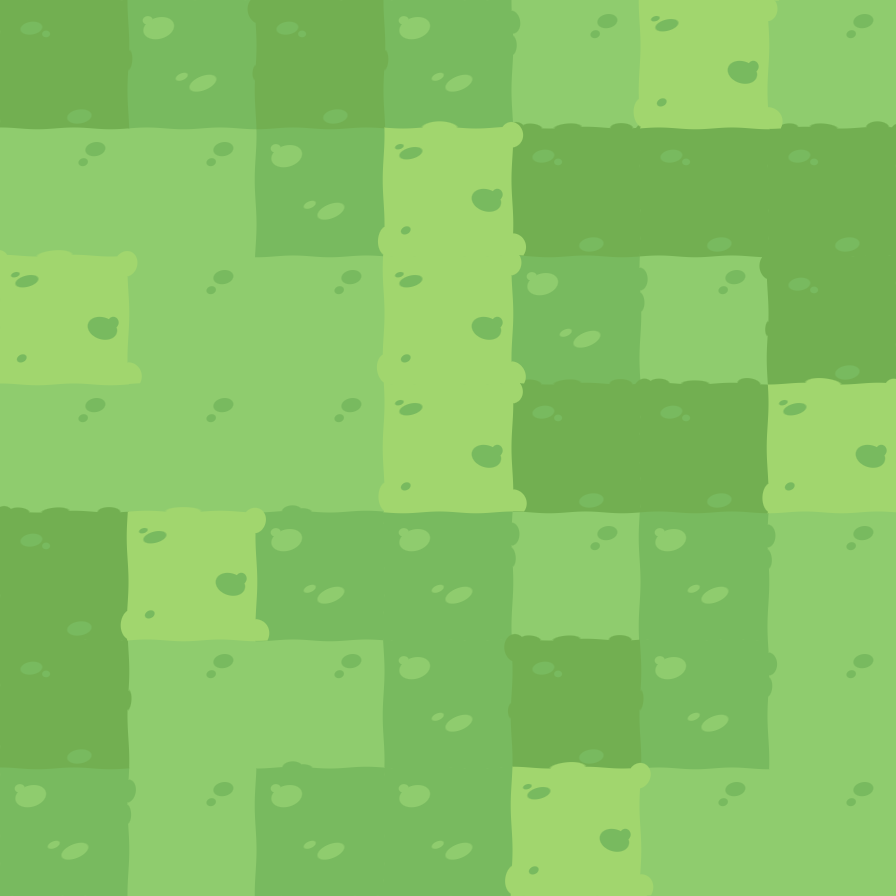
Write a Shadertoy shader that draws this pattern.

```glsl
// Seven by seven patchwork of grass tiles in four greens, each with its own spots.
// Every kind of tile is a wavy square with rounded tufts, merged with its like
// and painted in layers, so that the tufts of one kind spill over those below.

// Kinds in painting order: 0 pale, 1 meadow, 2 dark, 3 lime
const vec3 MEADOW = vec3(0.472, 0.728, 0.373);
const vec3 PALE = vec3(0.560, 0.800, 0.430);

float hash(vec2 cell) {
    vec3 h = fract(cell.xyx * vec3(0.1031, 0.1030, 0.0973));
    h += dot(h, h.yzx + 33.33);
    return fract((h.x + h.y) * h.z);
}

// Border tiles extend outward, so no foreign tile shows at the rim
int tileKind(vec2 cell) {
    float h = hash(clamp(cell, 0.0, 6.0) * 3.0 + 17.0);
    return h < 0.29 ? 0 : h < 0.65 ? 1 : h < 0.80 ? 2 : 3;
}

vec3 grassColour(int kind) {
    return kind == 0 ? PALE
         : kind == 1 ? MEADOW
         : kind == 2 ? vec3(0.447, 0.687, 0.318)
         : vec3(0.632, 0.838, 0.430);
}

// Approximate distance to an ellipse, sheared so that it rises to the right
float blob(vec2 p, vec2 centre, vec2 radius, float slope) {
    p -= centre;
    p.y += slope * p.x;
    return (length(p / radius) - 1.0) * min(radius.x, radius.y);
}

float tuft(vec2 p, float x, float y, float rx, float ry) {
    return blob(p, vec2(x, y), vec2(rx, ry), 0.0);
}

// Tile outline in local units, y pointing down
float tileShape(vec2 p, int kind) {
    vec2 edge = abs(p - 0.5) - 0.503;
    float d = max(edge.x, edge.y);
    if (kind == 1) {
        d = min(d, tuft(p, 1.00, 0.18, 0.065, 0.09));
        d = min(d, tuft(p, 0.99, 0.36, 0.040, 0.08));
        d = min(d, tuft(p, 0.28, 0.00, 0.080, 0.045));
        d = min(d, tuft(p, 0.37, 0.00, 0.065, 0.025));
    } else if (kind == 2) {
        d = min(d, tuft(p, 0.03, 0.07, 0.09, 0.11));
        d = min(d, tuft(p, 0.15, 0.00, 0.08, 0.035));
        d = min(d, tuft(p, 0.43, 0.00, 0.11, 0.035));
        d = min(d, tuft(p, 0.85, 0.00, 0.09, 0.045));
        d = min(d, tuft(p, 1.00, 0.47, 0.03, 0.08));
        d = min(d, tuft(p, 0.00, 0.56, 0.025, 0.06));
    } else if (kind == 3) {
        d = min(d, tuft(p, 0.43, 0.00, 0.14, 0.045));
        d = min(d, tuft(p, 0.99, 0.06, 0.09, 0.10));
        d = min(d, tuft(p, 0.03, 0.88, 0.08, 0.12));
        d = min(d, max(tuft(p, 1.00, 0.94, 0.11, 0.11), p.y - 1.0));
    }
    return d;
}

// Spots inside one tile
float spots(vec2 p, int kind) {
    float d;
    if (kind == 0) {
        d = blob(p, vec2(0.745, 0.165), vec2(0.078, 0.055), 0.1);
        d = min(d, blob(p, vec2(0.65, 0.267), vec2(0.037, 0.031), 0.1));
    } else if (kind == 1) {
        d = blob(p, vec2(0.24, 0.22), vec2(0.12, 0.085), 0.15);
        d = min(d, tuft(p, 0.155, 0.16, 0.040, 0.034));
        d = min(d, blob(p, vec2(0.42, 0.60), vec2(0.047, 0.028), 0.3));
        d = min(d, blob(p, vec2(0.585, 0.65), vec2(0.105, 0.058), 0.3));
    } else if (kind == 2) {
        d = blob(p, vec2(0.245, 0.22), vec2(0.085, 0.05), 0.1);
        d = min(d, tuft(p, 0.36, 0.265, 0.031, 0.026));
        d = min(d, blob(p, vec2(0.62, 0.91), vec2(0.095, 0.055), 0.1));
    } else {
        d = blob(p, vec2(0.21, 0.197), vec2(0.09, 0.045), 0.2);
        d = min(d, blob(p, vec2(0.12, 0.146), vec2(0.034, 0.02), 0.2));
        d = min(d, blob(p, vec2(0.80, 0.565), vec2(0.115, 0.088), -0.15));
        d = min(d, tuft(p, 0.885, 0.52, 0.042, 0.045));
        d = min(d, blob(p, vec2(0.17, 0.80), vec2(0.038, 0.031), 0.2));
    }
    return d;
}

void mainImage(out vec4 fragColor, in vec2 fragCoord) {
    float pixel = 7.0 / iResolution.y;
    vec2 p = vec2(fragCoord.x, iResolution.y - fragCoord.y) * pixel;
    vec2 wavy = p + 0.007 * sin(p.yx * vec2(9.0, 11.0) + 1.5);
    vec2 home = floor(p);
    int homeKind = tileKind(home);

    vec3 colour = PALE;
    for (int kind = 0; kind < 4; kind++) {
        // Merge the outlines of all nearby tiles of this kind
        float d = 1.0;
        for (int i = 0; i < 9; i++) {
            vec2 cell = home + vec2(i % 3 - 1, i / 3 - 1);
            if (tileKind(cell) == kind) d = min(d, tileShape(wavy - cell, kind));
        }
        colour = mix(colour, grassColour(kind), clamp(0.5 - d / pixel, 0.0, 1.0));

        if (kind == homeKind) {
            float spot = clamp(0.5 - spots(p - home, kind) / pixel, 0.0, 1.0);
            colour = mix(colour, kind == 1 ? PALE : MEADOW, spot);
        }
    }
    fragColor = vec4(colour, 1.0);
}
```
